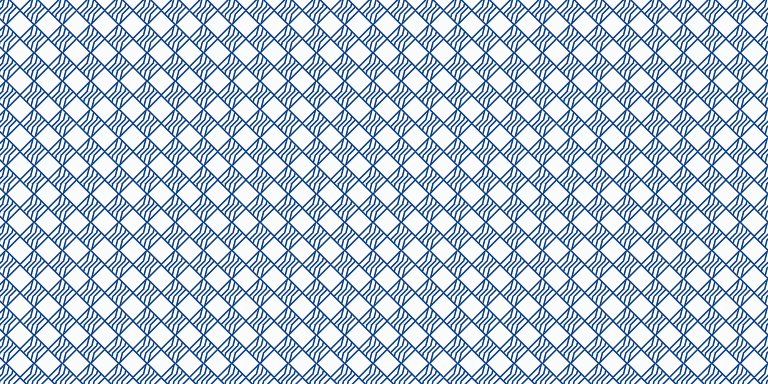
Write a WebGL 2 fragment shader that draws this pattern.

```glsl
#version 300 es
precision highp float;
// Blue line pattern: rows of white diamonds with bent parallel strands in the gaps.
uniform vec2 u_resolution;
out vec4 fragColor;

// Sideways course of a strand: steep at both ends, diagonal in the middle.
float strandBend(float y) {
    return clamp(y, -0.13, 0.13) + 0.25 * sign(y) * max(abs(y) - 0.13, 0.0);
}

void main() {
    // One unit is the pitch of the diamonds, across and down.
    float rows = 13.6;
    float pixel = rows / u_resolution.y;
    vec2 p = gl_FragCoord.xy * pixel - vec2(0.71, 0.73);

    // White diamonds centred on the lattice points.
    vec2 cell = abs(fract(p + 0.5) - 0.5);
    float diamond = (cell.x + cell.y - 0.495) * 0.7071;

    // Four strands cross each gap between the diamonds.
    vec2 gap = fract(p) - 0.5;
    float slope = abs(gap.y) < 0.13 ? 1.0 : 0.25;
    float strand = 1e3;
    for (int k = 0; k < 4; k++) {
        float offset = (float(k) - 1.5) * 0.17;
        float across = abs(gap.x - offset - strandBend(gap.y));
        strand = min(strand, across / sqrt(1.0 + slope * slope));
    }

    // Diamonds cover the strands and carry their own outline.
    float lines = min(max(strand, -diamond), abs(diamond));
    float ink = 1.0 - smoothstep(-0.6 * pixel, 0.6 * pixel, lines - 0.027);

    vec3 paper = vec3(0.985, 0.99, 0.995);
    vec3 blue = vec3(0.03, 0.23, 0.49);
    fragColor = vec4(mix(paper, blue, ink), 1.0);
}
```
